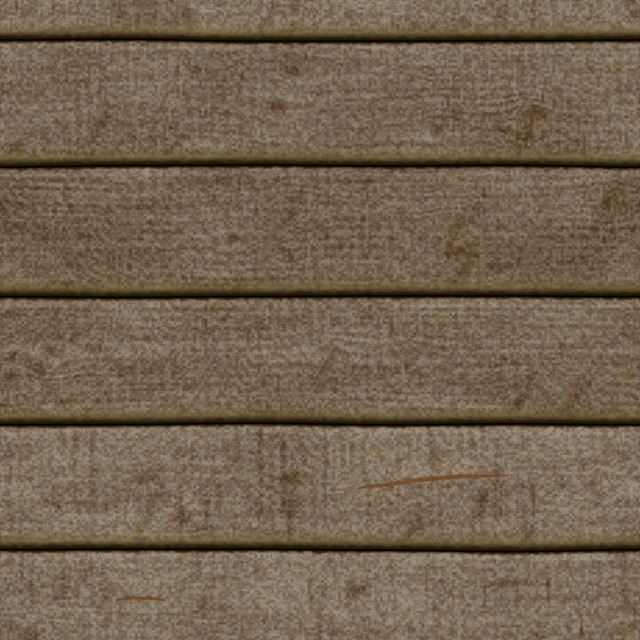
Write a Shadertoy shader that draws this texture.

```glsl
#define PLANKS 5.0
#define FIRST_SEAM 0.14
#define SEAM_HALF 0.0050
#define CORE_HALF 0.0014
#define KNOTS 7
#define SPECKLE 0.75
#define LIGHT vec3(0.56, 0.50, 0.43)
#define MID vec3(0.45, 0.38, 0.31)
#define DARK vec3(0.34, 0.26, 0.17)
#define OCHRE vec3(0.45, 0.37, 0.20)
#define SEAM vec3(0.15, 0.10, 0.01)
#define RUST vec3(0.43, 0.27, 0.12)

const float TAU = 6.28318;

float hash(vec2 p) {
    return fract(sin(dot(p, vec2(127.1, 311.7))) * 43758.5453);
}

// Value noise over the unit canvas, wrapping across its width
float noise(vec2 uv, vec2 cells) {
    vec2 p = uv * cells, i = floor(p), f = fract(p);
    f = f * f * (3.0 - 2.0 * f);
    float x0 = mod(i.x, cells.x), x1 = mod(i.x + 1.0, cells.x);
    return mix(mix(hash(vec2(x0, i.y)), hash(vec2(x1, i.y)), f.x),
               mix(hash(vec2(x0, i.y + 1.0)), hash(vec2(x1, i.y + 1.0)), f.x), f.y);
}

// Arched split in the wood, tapering toward both ends
float crack(vec2 uv, vec2 a, vec2 b, float width) {
    float t = (uv.x - a.x) / (b.x - a.x);
    float arch = 4.0 * t * (1.0 - t);
    float y = mix(a.y, b.y, t) + 0.004 * arch + 0.003 * (noise(uv, vec2(40.0, 1.0)) - 0.5);
    float w = width * sqrt(clamp(arch, 0.0, 1.0));
    return step(0.0, arch) * smoothstep(w + 0.002, w * 0.4, abs(uv.y - y));
}

// Knots and slanted stains: x is darkness, y is the bend of nearby grain
vec2 knots(vec2 uv, float row, float base) {
    vec2 sum = vec2(0.0);
    for (int i = 0; i < KNOTS; i++) {
        vec2 seed = vec2(float(i) + 3.0, row * 7.0 + 1.0);
        float pick = hash(seed + 40.0);
        vec2 center = vec2(hash(seed), base + mix(0.02, 0.15, hash(seed + 17.0)));
        vec2 q = uv - center;
        q.x = fract(q.x + 0.5) - 0.5;
        float stain = step(0.72, pick);
        vec2 size = mix(vec2(0.011, 0.008) * (0.6 + pick), vec2(0.010, 0.028), stain);
        vec2 s = vec2(q.x - q.y * mix(0.2, 0.5, stain), q.y) / size;
        float r = length(s) + 0.7 * (noise(uv, vec2(110.0)) - 0.5);
        float body = exp(-r * r) * (0.8 + 0.2 * cos(r * 9.0));
        sum.x += body * mix(0.65, 0.42, stain);
        sum.y += q.y * exp(-dot(q, q) / 0.0012);
    }
    return sum;
}

void mainImage(out vec4 fragColor, in vec2 fragCoord) {
    vec2 uv = fragCoord / iResolution.xy;
    float px = 1.0 / iResolution.y;

    // Signed height above the nearest seam, and the plank it belongs to
    float k = floor((uv.y - FIRST_SEAM) * PLANKS + 0.5);
    float base = FIRST_SEAM + k / PLANKS;
    float sway = 0.006 * (hash(vec2(mod(k, PLANKS), 5.0)) - 0.5)
               + 0.006 * (noise(vec2(uv.x, base), vec2(5.0, 31.0)) - 0.5);
    float d = uv.y - base - sway;
    float above = step(0.0, d);
    base -= (1.0 - above) / PLANKS;
    float row = mod(k - 1.0 + above, PLANKS);

    // Plank character: pale boards are sawn, dark boards are lined
    float cycle = cos(TAU * (row + 0.6) / PLANKS);
    float sawn = smoothstep(-0.4, 0.1, cycle);
    float tone = 0.64 + 0.15 * cycle;

    // Grain
    vec2 knot = knots(uv, row, base);
    float warp = 0.016 * noise(uv, vec2(4.0, 14.0)) - 0.6 * knot.y;
    vec2 g = vec2(uv.x, uv.y + warp);
    float fiber = noise(g, vec2(9.0, 190.0)) - 0.5;
    float lines = sin(g.y * TAU * 72.0 + 2.5 * noise(g, vec2(6.0, 40.0)));
    float patches = noise(uv, vec2(9.0, 22.0)) - 0.5;
    float value = tone + 0.32 * fiber + 0.30 * patches;
    value += mix(0.13, 0.03, sawn) * lines * noise(uv + 0.3, vec2(5.0, 16.0));

    // Saw marks, blemishes and fine speckle
    float saw = smoothstep(0.62, 0.95, noise(uv, vec2(120.0, 14.0)));
    value -= 0.26 * sawn * saw;
    value -= 0.25 * smoothstep(0.78, 0.95, noise(uv, vec2(90.0, 75.0)));
    value += SPECKLE * (noise(uv, vec2(230.0)) - 0.5);
    value += 0.4 * SPECKLE * (noise(uv + 0.5, vec2(420.0)) - 0.5);
    value -= knot.x;

    // Worn pale lip along the top of each plank
    float lip = (d + 0.012) / 0.006;
    value += 0.20 * exp(-lip * lip);
    value = clamp(value, -0.15, 1.2);
    vec3 color = value < 0.5 ? mix(DARK, MID, value * 2.0) : mix(MID, LIGHT, value * 2.0 - 1.0);

    // Ochre flecks, warm knots and rusty splits
    color = mix(color, OCHRE, 0.55 * smoothstep(0.70, 0.90, noise(uv + 0.7, vec2(210.0))));
    color = mix(color, RUST, 0.35 * clamp(knot.x, 0.0, 1.0));
    float split = max(crack(uv, vec2(0.56, 0.237), vec2(0.79, 0.258), 0.0035),
                      crack(uv, vec2(0.18, 0.062), vec2(0.26, 0.063), 0.0025));
    color = mix(color, RUST, 0.8 * split);

    // Rounded lower edge, seam and its black core
    float rim = above * smoothstep(0.028, 0.006, d);
    color = mix(color, OCHRE * (0.8 + 0.3 * noise(uv, vec2(200.0))), 0.75 * rim);
    color *= 1.0 - 0.4 * above * smoothstep(0.014, 0.005, d);
    float ragged = abs(d) + 0.003 * (noise(uv, vec2(130.0)) - 0.5);
    color = mix(color, SEAM, smoothstep(0.0015 + px, -0.0015 - px, ragged - SEAM_HALF));
    float core = abs(d + 0.001) - CORE_HALF;
    color = mix(color, vec3(0.0, 0.0, 0.01), smoothstep(px, -px, core));

    fragColor = vec4(color, 1.0);
}
```
